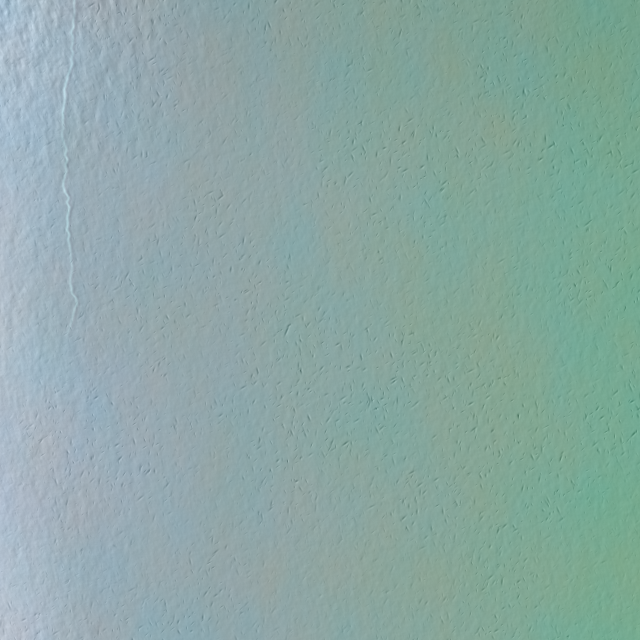
This texture is drawn by a WebGL 2 fragment shader. Its source:

```glsl
#version 300 es
precision highp float;

uniform vec2 u_resolution;
out vec4 fragColor;

float hash(vec2 p) {
    vec3 q = fract(vec3(p.xyx) * 0.1031);
    q += dot(q, q.yzx + 33.33);
    return fract((q.x + q.y) * q.z);
}

float noise(vec2 p) {
    vec2 cell = floor(p);
    vec2 f = fract(p);
    f = f * f * (3.0 - 2.0 * f);
    float low = mix(hash(cell), hash(cell + vec2(1, 0)), f.x);
    float high = mix(hash(cell + vec2(0, 1)), hash(cell + vec2(1, 1)), f.x);
    return mix(low, high, f.y);
}

float fbm(vec2 p) {
    float sum = 0.0;
    float amplitude = 0.5;
    for (int i = 0; i < 4; i++) {
        sum += amplitude * noise(p);
        p = mat2(1.6, 1.2, -1.2, 1.6) * p + 17.3;
        amplitude *= 0.5;
    }
    return sum;
}

// Pale blue through grey to sea green
vec3 sheen(float t) {
    vec3 c = mix(vec3(0.69, 0.76, 0.82), vec3(0.605, 0.675, 0.715), smoothstep(-0.04, 0.17, t));
    c = mix(c, vec3(0.565, 0.65, 0.66), smoothstep(0.10, 0.38, t));
    c = mix(c, vec3(0.52, 0.65, 0.60), smoothstep(0.34, 0.74, t));
    return mix(c, vec3(0.465, 0.66, 0.565), smoothstep(0.68, 1.05, t));
}

// Slope of the rough surface towards the light
float relief(vec2 p, vec2 scale, vec2 light) {
    return fbm((p + light) * scale) - fbm((p - light) * scale);
}

// Short scratches, dark on one flank and bright on the other
float pits(vec2 p, float cells, float density, float size) {
    vec2 grid = p * cells;
    vec2 base = floor(grid);
    float sum = 0.0;
    for (int y = -1; y <= 1; y++) {
        for (int x = -1; x <= 1; x++) {
            vec2 id = base + vec2(x, y);
            float present = step(hash(id + 71.7), density);
            vec2 center = id + vec2(hash(id + 3.1), hash(id + 29.4));
            float angle = mix(-1.1, 0.5, hash(id + 53.9));
            float c = cos(angle);
            float s = sin(angle);
            vec2 d = mat2(c, -s, s, c) * (grid - center) / cells;
            d /= size * vec2(0.55, mix(0.7, 1.8, hash(id + 91.2)));
            float strength = mix(0.3, 1.0, hash(id + 13.6));
            sum += present * strength * (d.x - 0.25) * exp(-dot(d, d));
        }
    }
    return sum;
}

// Wavering vertical crack, fading at its lower end
float crack(vec2 p, float width) {
    float path = 0.107 + 0.007 * cos(13.96 * (p.y - 1.0));
    path += 0.009 * (noise(vec2(p.y * 38.0, 4.0)) - 0.5);
    path += 0.004 * (noise(vec2(p.y * 120.0, 9.0)) - 0.5);
    float d = (p.x - path) / width;
    float wear = mix(0.35, 1.0, noise(vec2(p.y * 45.0, 21.0)));
    float line = exp(-d * d) - 0.4 * exp(-pow(d - 1.9, 2.0));
    return line * wear * smoothstep(0.46, 0.51, p.y);
}

void main() {
    vec2 uv = gl_FragCoord.xy / u_resolution;

    // Broad gradient with soft, slightly tilted bands
    float drift = fbm(uv * vec2(5.0, 3.5)) - 0.47;
    float t = uv.x + 0.12 * (uv.y - 0.5) * smoothstep(0.0, 0.5, uv.x) * (1.0 - uv.x);
    vec3 color = sheen(t + 0.12 * drift);
    color += vec3(-0.02, 0.02, 0.0) * smoothstep(0.6, 1.0, uv.x) * (0.6 - uv.y);
    color -= 0.02 * smoothstep(0.65, 1.0, uv.y) * smoothstep(0.1, 0.4, uv.x);

    // Faint stains of warm and cool tint
    float warm = fbm(uv * vec2(13.0, 9.0) + 40.0) - 0.47;
    float cool = fbm(uv * vec2(17.0, 10.0) + 80.0) - 0.47;
    color += warm * vec3(0.075, -0.015, -0.03) + cool * vec3(-0.03, 0.01, 0.055);

    // Embossed grain, coarser in the upper left corner
    float corner = smoothstep(0.45, 0.0, uv.x) * smoothstep(0.65, 1.0, uv.y);
    float edge = smoothstep(0.3, 0.0, uv.x);
    vec2 light = vec2(0.0013, -0.0008);
    float fine = relief(uv, vec2(150.0, 115.0), light);
    float coarse = relief(uv + 0.15 * uv.yx * vec2(1, 0), vec2(85.0, 40.0), light * 1.6);
    color += fine * (0.065 + 0.04 * edge) + coarse * (0.03 + 0.08 * edge + 0.24 * corner);

    // Scattered pits in two sizes, clustered by a slow mask
    float cluster = mix(0.4, 1.2, smoothstep(0.3, 0.65, fbm(uv * 9.0 + 12.0)));
    float marks = pits(uv, 62.0, 0.5, 0.0032) + 0.8 * pits(uv + 0.37, 100.0, 0.45, 0.0021);
    color += marks * cluster * 0.21 * vec3(1.0, 0.95, 0.95);

    color += crack(uv, 0.0022) * vec3(0.10, 0.14, 0.13);
    fragColor = vec4(clamp(color, 0.0, 1.0), 1.0);
}
```
